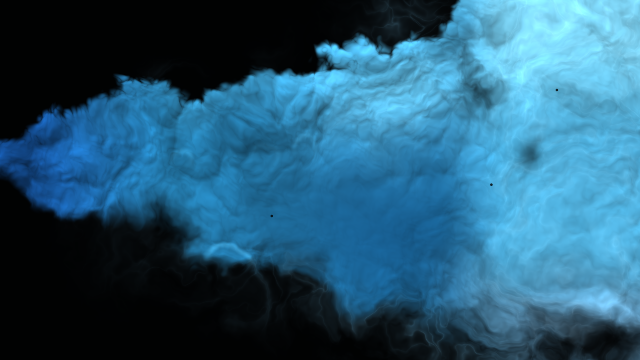
Write a WebGL 2 fragment shader that draws this background.

```glsl
#version 300 es
precision highp float;
// A drifting bank of blue smoke on black, widening from left to right.
// Two edge profiles bound the body; warped billow noise gives it puffs,
// soft ellipses place the colours, and bent noise contours draw the wisps.

#define WARP 0.15
#define PUFF_SCALE 9.0
#define RELIEF 0.9
#define WISP_GAIN 0.62
#define INDIGO vec3(0.07, 0.28, 0.54)
#define TEAL vec3(0.13, 0.45, 0.63)
#define DEEP vec3(0.09, 0.37, 0.57)
#define SKY vec3(0.33, 0.74, 0.93)
#define PALE vec3(0.45, 0.77, 0.89)
#define ASH vec3(0.29, 0.46, 0.57)
#define NIGHT vec3(0.003, 0.006, 0.008)

uniform vec2 u_resolution;
out vec4 fragColor;

const mat2 TURN = mat2(0.8, 0.6, -0.6, 0.8);

float hash(vec2 p) {
  return fract(sin(dot(p, vec2(127.1, 311.7))) * 43758.5453);
}

float noise(vec2 p) {
  vec2 i = floor(p), f = fract(p);
  f = f * f * (3.0 - 2.0 * f);
  vec2 e = vec2(0.0, 1.0);
  return mix(mix(hash(i), hash(i + e.yx), f.x),
             mix(hash(i + e.xy), hash(i + e.yy), f.x), f.y);
}

float fbm(vec2 p) {
  float sum = 0.0, amp = 0.5;
  for (int i = 0; i < 5; i++) {
    sum += amp * noise(p);
    p = TURN * p * 2.03 + 7.3;
    amp *= 0.5;
  }
  return sum;
}

// Rounded bumps parted by sharp creases.
float billow(vec2 p) {
  float sum = 0.0, amp = 0.5;
  for (int i = 0; i < 4; i++) {
    sum += amp * abs(2.0 * noise(p) - 1.0);
    p = TURN * p * 2.03 + 3.1;
    amp *= 0.5;
  }
  return sum;
}

// Layers of smooth, curving threads.
float threads(vec2 p) {
  float sum = 0.0;
  for (int i = 0; i < 4; i++) {
    sum += 0.3 * pow(1.0 - abs(2.0 * noise(p) - 1.0), 5.0);
    p = TURN * p * 1.5 + 5.7;
  }
  return sum;
}

float blob(vec2 p, vec2 centre, vec2 radius) {
  vec2 d = (p - centre) / radius;
  return exp(-dot(d, d));
}

// Upper and lower limits of the dense smoke.
float topEdge(float x) {
  float notch = (x - 0.55) / 0.05;
  return 0.6 + 0.17 * smoothstep(-0.1, 0.42, x) - 0.05 * exp(-notch * notch)
       + 0.12 * smoothstep(0.5, 1.2, x) + 0.25 * smoothstep(1.17, 1.34, x);
}

float bottomEdge(float x) {
  return 0.5 - 0.07 * smoothstep(0.0, 0.1, x) - 0.11 * smoothstep(0.38, 0.6, x)
       - 0.19 * smoothstep(0.75, 1.2, x) - 0.16 * smoothstep(1.2, 1.5, x);
}

void main() {
  vec2 p = gl_FragCoord.xy / u_resolution.y;
  vec2 bend = vec2(fbm(p * 4.0), fbm(p * 4.0 + 17.0)) - 0.48;
  vec2 q = p + WARP * bend;
  vec2 s = p + 0.06 * bend;
  float far = smoothstep(0.1, 0.7, p.x);

  // Density of the body
  float puffs = billow(q * PUFF_SCALE);
  float lit = puffs - billow((q + vec2(-0.006, 0.012)) * PUFF_SCALE);
  float cloud = fbm(q * 6.0 + 2.0 * bend);
  float above = topEdge(s.x) - s.y + 0.13 * (puffs - 0.28);
  float below = s.y - bottomEdge(s.x) + mix(0.12, 0.3, far) * (cloud - 0.48);
  float body = smoothstep(-0.004, 0.035, above)
             * smoothstep(mix(-0.03, -0.09, far), mix(0.02, 0.08, far), below);

  // Colour zones
  float right = smoothstep(1.22, 1.46, q.x + 0.1 * (q.y - 0.4));
  float crown = blob(q, vec2(1.1, 0.75), vec2(0.25, 0.17));
  vec3 colour = mix(INDIGO, TEAL, smoothstep(0.0, 0.55, q.x));
  colour = mix(colour, DEEP, blob(q, vec2(1.12, 0.33), vec2(0.35, 0.3)));
  colour = mix(colour, SKY, 0.4 * smoothstep(0.18, 0.0, above) * far);
  colour = mix(colour, mix(SKY, PALE, 0.6), 0.8 * crown);
  colour = mix(colour, mix(SKY, PALE, smoothstep(0.55, 0.9, q.y)), right);
  float ash = smoothstep(0.36, 0.1, q.y) * smoothstep(1.12, 1.45, q.x);
  colour = mix(colour, ASH * (0.3 + 1.4 * cloud), ash);

  // Puffy relief, calm in the middle and milder on the right
  float calm = blob(p, vec2(0.98, 0.38), vec2(0.42, 0.24));
  float shade = mix(1.3, 0.5, right) * lit + mix(0.6, 0.2, right) * (puffs - 0.3)
              + 0.7 * (cloud - 0.48);
  colour *= 1.0 + RELIEF * shade * (1.0 - 0.85 * calm);
  float strands = threads(p * 7.0 + 3.5 * bend + 31.0);
  colour += 0.1 * (strands - 0.25) * max(right, crown);

  // Thin places near the right
  float gaps = blob(q, vec2(1.32, 0.78), vec2(0.06, 0.13))
             + 0.8 * blob(q, vec2(1.62, 0.91), vec2(0.07, 0.06))
             + 0.6 * blob(q, vec2(1.49, 0.56), vec2(0.03, 0.04))
             + blob(q, vec2(1.71, 0.03), vec2(0.09, 0.07));
  colour *= 1.0 - 0.75 * min(gaps, 1.0) * smoothstep(0.65, 0.35, cloud);

  // Loose smoke under the body and above its crest
  float under = smoothstep(0.08, 0.6, p.x) * smoothstep(-0.32, 0.02, below)
              * (0.5 + 0.5 * smoothstep(0.6, 1.1, p.x)) * step(p.y, 0.6);
  float over = 0.6 * blob(p, vec2(1.12, 0.95), vec2(0.13, 0.07))
             + 0.35 * blob(p, vec2(0.48, 0.78), vec2(0.07, 0.04))
             + 0.25 * blob(p, vec2(0.74, 0.87), vec2(0.06, 0.07));
  float veil = (under + over) * (0.18 + 0.9 * strands) * smoothstep(0.25, 0.6, cloud);
  vec3 scene = mix(NIGHT, colour, body);
  scene += WISP_GAIN * veil * (1.0 - body) * vec3(0.42, 0.68, 0.82);

  // Small bright crescents, then dark specks
  vec3 crescents[4] = vec3[4](vec3(0.73, 0.585, 0.03), vec3(0.84, 0.6, 0.038),
                              vec3(0.63, 0.28, 0.05), vec3(0.52, 0.535, 0.024));
  for (int i = 0; i < 4; i++) {
    vec2 d = p + 0.12 * bend - crescents[i].xy;
    float ring = smoothstep(0.014, 0.0, abs(length(d) - crescents[i].z));
    scene += 0.28 * ring * smoothstep(-0.03, 0.03, d.y + 0.3 * d.x) * cloud * PALE;
  }
  vec2 specks[3] = vec2[3](vec2(1.547, 0.75), vec2(0.755, 0.4), vec2(1.365, 0.487));
  for (int i = 0; i < 3; i++)
    scene *= 1.0 - 0.8 * smoothstep(0.005, 0.002, length(p - specks[i]));

  fragColor = vec4(clamp(scene, 0.0, 1.0), 1.0);
}
```
